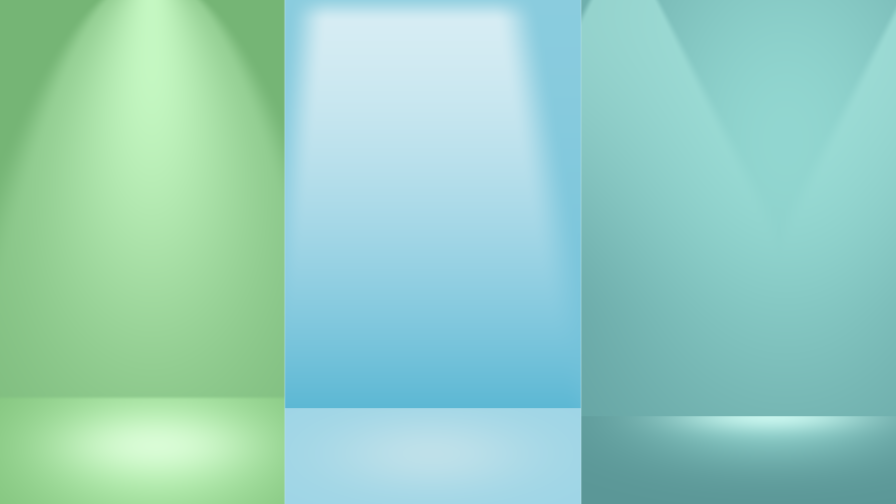
Give the GLSL for this background, as a Shadertoy shader.

```glsl
const float ASPECT = 16.0 / 9.0;
const float GREEN_END = 0.565;
const float BLUE_END = 1.153;

// Antialiased step from 0 to 1 at a given edge
float cover(float edge, float v, float px) {
    return smoothstep(edge - 0.5 * px, edge + 0.5 * px, v);
}

// Soft elliptical pool of light
float pool(vec2 p, vec2 center, vec2 radius) {
    vec2 q = (p - center) / radius;
    return exp(-dot(q, q));
}

// Green room: one rounded spotlight and a bright oval on the floor
vec3 greenRoom(vec2 p, float px) {
    float depth = 1.0 - p.y;
    float spread = sqrt(0.011 + 0.22 * depth);
    float r = abs(p.x - 0.301) / spread;
    float beam = 0.35 * (1.0 - smoothstep(0.80, 1.06, r))
               + 0.65 * (1.0 - smoothstep(0.0, 1.0, r));
    beam *= 1.0 - 0.8 * smoothstep(0.1, 1.0, depth);
    vec3 wall = mix(vec3(0.46, 0.71, 0.46), vec3(0.77, 0.97, 0.76), beam);

    float wide = pool(p, vec2(0.31, 0.11), vec2(0.27, 0.16));
    float core = pool(p, vec2(0.31, 0.116), vec2(0.16, 0.055));
    vec3 ground = mix(vec3(0.49, 0.75, 0.47), vec3(0.73, 0.95, 0.71), wide);
    ground = mix(ground, vec3(0.89, 1.0, 0.88), 0.75 * core);
    return mix(ground, wall, cover(0.211, p.y, px + 0.008));
}

// Blue room: a blurred trapezoid of light over a vertical gradient
vec3 blueRoom(vec2 p, float px) {
    float depth = 1.0 - p.y;
    float fall = pow(clamp(depth / 0.81, 0.0, 1.0), 1.5);
    vec3 lit = mix(vec3(0.845, 0.93, 0.955), vec3(0.36, 0.72, 0.83), fall);
    vec3 shade = mix(vec3(0.54, 0.80, 0.87), vec3(0.43, 0.75, 0.85), fall);
    float left = 0.615 - 0.11 * depth;
    float right = 1.02 + 0.18 * depth;
    float beam = smoothstep(left - 0.04, left + 0.04, p.x)
               * (1.0 - smoothstep(right - 0.045, right + 0.045, p.x))
               * smoothstep(-0.015, 0.045, depth);
    vec3 wall = mix(shade, lit, beam);

    float glow = pool(p, vec2(0.856, 0.10), vec2(0.20, 0.075));
    vec3 ground = mix(vec3(0.62, 0.835, 0.90), vec3(0.745, 0.88, 0.915), glow);
    return mix(ground, wall, cover(0.19, p.y, px));
}

// Teal room: two mirrored beams and a glow along the horizon
vec3 tealRoom(vec2 p, float px) {
    float depth = 1.0 - p.y;
    float ambient = pool(p, vec2(1.56, 0.72), vec2(0.42, 0.62));
    vec3 wall = mix(vec3(0.37, 0.61, 0.61), vec3(0.57, 0.84, 0.815), ambient);
    float fromAxis = abs(abs(p.x - 1.546) - 0.308);
    float edge = 0.07 + 0.53 * depth;
    float soft = 0.012 + 0.06 * depth;
    float beam = 1.0 - smoothstep(edge - soft, edge + 0.3 * soft, fromAxis);
    beam *= 1.0 - smoothstep(0.0, 0.65, depth);
    wall = mix(wall, vec3(0.66, 0.90, 0.87), 0.65 * beam);

    float wide = pool(p, vec2(1.53, 0.17), vec2(0.26, 0.09));
    float core = pool(p, vec2(1.53, 0.174), vec2(0.17, 0.030));
    vec3 ground = mix(vec3(0.355, 0.59, 0.59), vec3(0.55, 0.81, 0.79), wide);
    ground = mix(ground, vec3(0.83, 0.99, 0.96), 0.8 * core);
    return mix(ground, wall, cover(0.174, p.y, px));
}

// Thin pale seam between neighbouring rooms
float seam(float x, float at, float px) {
    return 1.0 - smoothstep(0.0, 0.001 + px, abs(x - at));
}

void mainImage(out vec4 fragColor, in vec2 fragCoord) {
    vec2 p = fragCoord / iResolution.xy * vec2(ASPECT, 1.0);
    float px = 1.0 / iResolution.y;

    // Three rooms side by side
    vec3 color = greenRoom(p, px);
    color = mix(color, blueRoom(p, px), cover(GREEN_END, p.x, px));
    color = mix(color, tealRoom(p, px), cover(BLUE_END, p.x, px));

    float line = seam(p.x, GREEN_END, px) + seam(p.x, BLUE_END, px);
    color = mix(color, vec3(0.72, 0.88, 0.92), 0.35 * line);
    fragColor = vec4(color, 1.0);
}
```
